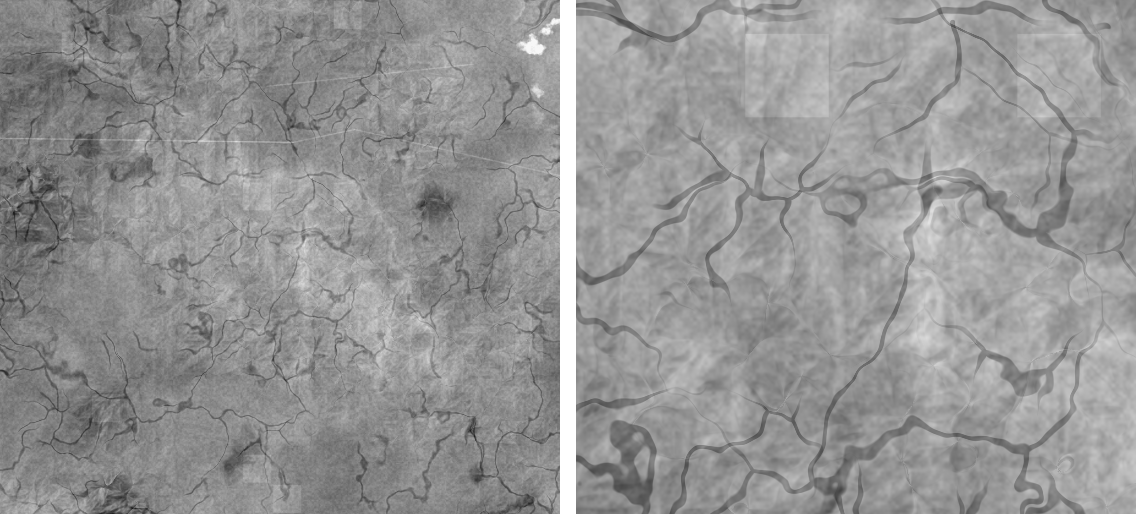
Left: the whole. Right: its middle third, enlarged.
This texture is drawn by a Shadertoy shader. Its source:

```glsl
// Grey aerial view of dry, eroded land: gullied slopes, branching creeks, pale
// washes, dark hills, fields and roads. Gullies are layered sines steered by the
// slope; creeks are warped cell borders. Lengths are in canvas heights.

const float BASE_TONE = 0.530;
const float LAND_CONTRAST = 0.15;
const float RELIEF_CONTRAST = 0.055;
const float CREASE_CONTRAST = 0.22;
const float GRAIN_CONTRAST = 0.13;
const float CREEK_DARKNESS = 0.19;
const float WASH_BRIGHTNESS = 0.12;
const float ROAD_BRIGHTNESS = 0.17;
const float FIELD_BRIGHTNESS = 0.07;
const float LAND_SCALE = 3.6;
const float GULLY_SCALE = 15.0;
const float FIELD_SCALE = 17.0;
const vec2 LIGHT = vec2(-0.6, 0.8);

// Main streams and roads: start, end
const vec4 STREAMS[6] = vec4[6](
    vec4(0.61, 0.66, 0.58, 0.27), vec4(0.72, 0.66, 0.81, 0.46),
    vec4(0.81, 0.46, 0.75, 0.23), vec4(0.34, 0.67, 0.73, 0.67),
    vec4(0.81, 0.46, 0.87, 0.26), vec4(0.17, 0.89, 0.34, 0.79));
const vec4 ROADS[4] = vec4[4](
    vec4(0.0, 0.731, 0.57, 0.723), vec4(0.57, 0.723, 0.69, 0.748),
    vec4(0.69, 0.748, 1.10, 0.656), vec4(0.52, 0.832, 0.92, 0.875));
// Dark hills: centre, radius, darkness
const vec4 HILLS[6] = vec4[6](
    vec4(0.85, 0.61, 0.050, 0.23), vec4(0.46, 0.06, 0.050, 0.20),
    vec4(0.20, 0.25, 0.085, 0.12), vec4(0.27, 0.02, 0.070, 0.16),
    vec4(0.09, 0.60, 0.130, 0.11), vec4(0.93, 0.13, 0.025, 0.16));

float hash(vec2 p) {
    vec3 q = fract(p.xyx * 0.1031);
    q += dot(q, q.yzx + 33.33);
    return fract((q.x + q.y) * q.z);
}

vec2 hash2(vec2 p) { return vec2(hash(p), hash(p + 71.7)); }

float noise(vec2 p) {
    vec2 i = floor(p), f = fract(p);
    f = f * f * (3.0 - 2.0 * f);
    return mix(mix(hash(i), hash(i + vec2(1, 0)), f.x),
               mix(hash(i + vec2(0, 1)), hash(i + 1.0), f.x), f.y);
}

// Layered noise, centred on zero
float fbm(vec2 p) {
    float sum = 0.0, amp = 0.5;
    for (int i = 0; i < 5; i++) {
        sum += amp * (2.0 * noise(p) - 1.0);
        p = mat2(1.6, 1.2, -1.2, 1.6) * p + 17.3;
        amp *= 0.5;
    }
    return sum;
}

// Sine ridges across a direction: height in x, gradient in yz
vec3 gullies(vec2 p, vec2 across) {
    vec2 cell = floor(p), f = fract(p);
    vec4 sum = vec4(0.0);
    for (int j = -1; j <= 2; j++)
    for (int i = -1; i <= 2; i++) {
        vec2 o = vec2(i, j);
        vec2 v = f - o + 0.5 * hash2(cell + o);
        float w = exp(-2.5 * dot(v, v));
        float phase = 6.283 * dot(v, across);
        sum += w * vec4(cos(phase), -sin(phase) * across, 1.0);
    }
    return sum.xyz / sum.w;
}

// Distance to the nearest border of scattered cells
float cellBorder(vec2 p, float scale) {
    p *= scale;
    vec2 cell = floor(p), f = fract(p);
    float near = 9.0, next = 9.0;
    for (int j = -1; j <= 1; j++)
    for (int i = -1; i <= 1; i++) {
        vec2 o = vec2(i, j);
        float d = length(o + hash2(cell + o) - f);
        next = min(next, max(near, d));
        near = min(near, d);
    }
    return 0.5 * (next - near) / scale;
}

float segment(vec2 p, vec4 s) {
    vec2 a = p - s.xy, b = s.zw - s.xy;
    return length(a - b * clamp(dot(a, b) / dot(b, b), 0.0, 1.0));
}

float line(float d, float halfWidth, float px) {
    return 1.0 - smoothstep(halfWidth - px, halfWidth + px, d);
}

void mainImage(out vec4 fragColor, in vec2 fragCoord) {
    vec2 p = fragCoord / iResolution.y;
    float px = 0.7 / iResolution.y;
    vec2 warp = vec2(fbm(p * 7.0 + 3.1), fbm(p * 7.0 + 41.7));
    vec2 bent = p + 0.11 * warp;

    // Broad tone, paler towards the middle
    float tone = BASE_TONE + LAND_CONTRAST * fbm(bent * LAND_SCALE + 8.0);
    tone += 0.05 * exp(-6.0 * dot(p - vec2(0.6, 0.5), p - vec2(0.6, 0.5))) - 0.02;
    tone += 0.09 * fbm(bent * 13.0 + 60.0);

    // Gullies running down the slope, each layer branching off the last
    vec2 e = vec2(0.05, 0.0), q = p * LAND_SCALE;
    vec2 slope = vec2(fbm(q + e) - fbm(q - e), fbm(q + e.yx) - fbm(q - e.yx));
    vec2 fall = slope / (length(slope) + 0.01), relief = vec2(0.0);
    float crease = 0.0, amp = 1.0, freq = GULLY_SCALE;
    for (int i = 0; i < 4; i++) {
        vec2 heading = fall + 0.9 * relief;
        vec2 across = vec2(-heading.y, heading.x) / (length(heading) + 0.01);
        vec3 g = gullies(p * freq, across);
        relief += amp * g.yz;
        crease += amp * pow(0.5 - 0.5 * g.x, 6.0) / 2.95;
        amp *= 0.8;
        freq *= 2.0;
    }
    float rugged = mix(0.3, 1.15, smoothstep(0.25, 0.7, noise(p * 5.0 + 20.0)));
    tone += rugged * (RELIEF_CONTRAST * dot(relief, LIGHT) + CREASE_CONTRAST * (0.15 - crease));

    // Dark hills with ragged outlines
    for (int i = 0; i < 6; i++) {
        vec2 d = (p - HILLS[i].xy + 0.13 * warp) * vec2(0.8, 1.15);
        float body = 1.0 - smoothstep(0.35, 1.2, length(d) / HILLS[i].z);
        tone -= HILLS[i].w * body * (0.8 + 0.6 * dot(relief, -LIGHT) * rugged);
    }

    // Square fields on a survey grid
    vec2 plot = p * FIELD_SCALE, inPlot = abs(fract(plot) - 0.5);
    float field = step(0.94, hash(floor(plot) + 5.0));
    field *= line(max(inPlot.x, inPlot.y), 0.46, px * FIELD_SCALE);
    tone += FIELD_BRIGHTNESS * field * (0.7 + 0.6 * noise(p * 40.0));

    // Tapering creeks with pale banks, in two sizes
    for (int i = 0; i < 2; i++) {
        float scale = 6.0 + 8.0 * float(i);
        float d = cellBorder(bent + 0.37 * float(i), scale);
        float flow = smoothstep(0.42, 0.75, noise(p * scale * 1.3 + 9.0 * float(i)));
        tone += 0.045 * flow * exp(-d / 0.009);
        tone -= CREEK_DARKNESS * flow * line(d, 0.0022 * flow, 1.4 * px);
    }

    // Main streams in spreading washes
    float stream = 9.0;
    for (int i = 0; i < 6; i++) stream = min(stream, segment(p + 0.065 * warp, STREAMS[i]));
    float spread = mix(0.006, 0.03, noise(p * 9.0 + 31.0));
    tone += WASH_BRIGHTNESS * exp(-stream / spread) * (0.7 + 0.6 * noise(bent * 45.0));
    tone -= CREEK_DARKNESS * line(stream, 0.0025, 1.4 * px) * smoothstep(0.2, 0.6, noise(p * 22.0));

    // Thin straight roads
    for (int i = 0; i < 4; i++) {
        float fade = (i == 0 ? 1.0 : 0.6) * (0.6 + 0.5 * noise(p * 30.0));
        tone += ROAD_BRIGHTNESS * fade * line(segment(p, ROADS[i]), 0.0013, px);
    }

    // Bare bright ground in the upper right corner
    float bare = smoothstep(1.0, 1.06, p.x + 0.1 * warp.x) * smoothstep(0.68, 0.9, p.y);
    tone += bare * (0.06 + 0.36 * smoothstep(0.1, 0.3, fbm(p * 24.0)));

    // Fine scrub
    tone += GRAIN_CONTRAST * (0.6 * noise(p * 230.0) + 0.4 * noise(p * 420.0) - 0.5);
    fragColor = vec4(vec3(clamp(tone, 0.12, 0.97)), 1.0);
}
```
